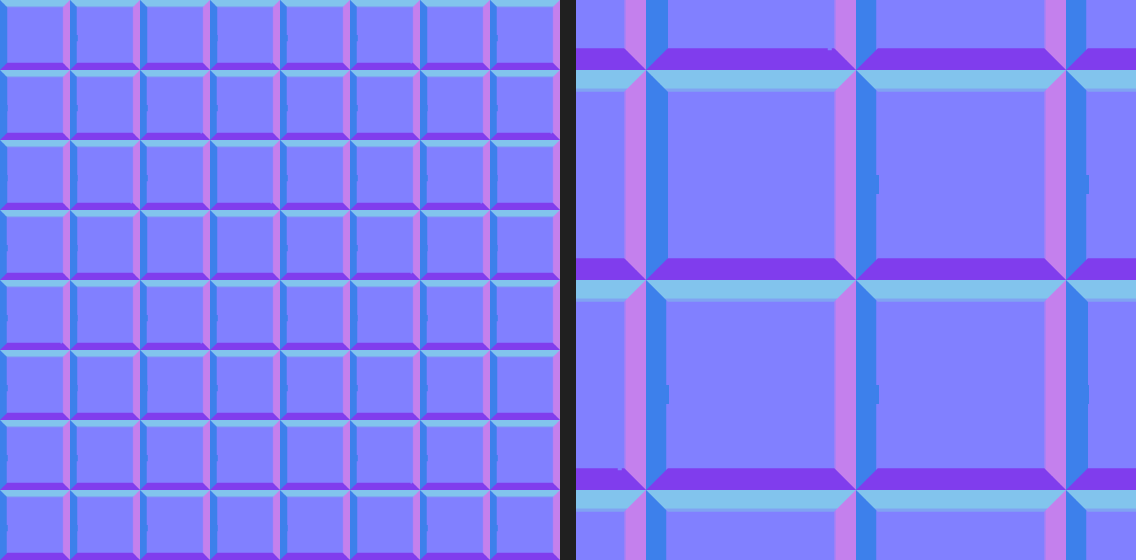
Left, the full canvas; right, a detail of the centre.
Give the GLSL for this texture map, as a WebGL 2 fragment shader.

```glsl
#version 300 es
precision highp float;
// Normal map of a square grid of bevelled tiles: flat faces with four mitred slopes.
// The nearest cell edge picks the slope; small hashed steps wear the inner rims.
// Supersampling smooths every edge, and cell ids wrap so the map tiles.

#define TILES 8.0          // repeats across and down
#define BEVEL 0.104        // slope width, in cells
#define LEFT_MIN 0.097     // narrow left slope
#define LEFT_MAX 0.105     // wide left slope
#define NUB_REACH 0.109    // left slope width at the nub
#define TOP_LIP 0.016      // soft band inside the top slope
#define RIGHT_LIP 0.008    // soft band inside the right slope
#define NICK_SIZE 0.010    // chip in the bottom rim
#define NICK_CHANCE 0.2
#define SAMPLES 4          // samples per pixel side

uniform vec2 u_resolution;
out vec4 outColor;

const vec3 FACE   = vec3(0.506, 0.502, 1.000);
const vec3 LEFT   = vec3(0.240, 0.500, 0.920);
const vec3 RIGHT  = vec3(0.770, 0.500, 0.930);
const vec3 BOTTOM = vec3(0.500, 0.240, 0.930);
const vec3 TOP    = vec3(0.510, 0.770, 0.930);
const vec3 TOP_RIM = vec3(0.500, 0.640, 0.950);

float hash(vec2 cell) {
    vec3 q = fract(cell.xyx * vec3(0.1031, 0.1030, 0.0973));
    q += dot(q, q.yzx + 33.33);
    return fract((q.x + q.y) * q.z);
}

// Left slope width: two widths by cell, plus a short nub near the middle
float leftWidth(float y, float variation) {
    float width = mix(LEFT_MIN, LEFT_MAX, step(0.55, variation));
    bool onNub = y > 0.41 && y < 0.50;
    return onNub && variation < 0.8 ? NUB_REACH : width;
}

// Bottom slope width: some cells have a tiny chip near the right corner
float bottomWidth(float x, float variation) {
    bool onNick = variation < NICK_CHANCE && abs(x - 0.875) < NICK_SIZE;
    return BEVEL + (onNick ? -NICK_SIZE : 0.0);
}

vec3 tileColor(vec2 uv) {
    vec2 grid = uv * TILES;
    vec2 cell = mod(floor(grid), TILES);
    vec2 p = fract(grid);
    vec2 opposite = 1.0 - p;
    float nearest = min(min(p.x, opposite.x), min(p.y, opposite.y));

    // Mitred slopes, chosen by the closest edge
    if (nearest == p.x)
        return p.x < leftWidth(p.y, hash(cell + 3.0)) ? LEFT : FACE;
    if (nearest == p.y)
        return p.y < bottomWidth(p.x, hash(cell + 17.0)) ? BOTTOM : FACE;
    if (nearest == opposite.x) {
        if (nearest < BEVEL - RIGHT_LIP) return RIGHT;
        return nearest < BEVEL ? mix(RIGHT, FACE, 0.45) : FACE;
    }
    if (nearest < BEVEL - TOP_LIP) return TOP;
    return nearest < BEVEL ? TOP_RIM : FACE;
}

void main() {
    // Average a regular grid of samples inside the pixel
    vec3 sum = vec3(0.0);
    for (int j = 0; j < SAMPLES; j++) {
        for (int i = 0; i < SAMPLES; i++) {
            vec2 offset = (vec2(i, j) + 0.5) / float(SAMPLES) - 0.5;
            sum += tileColor((gl_FragCoord.xy + offset) / u_resolution);
        }
    }
    outColor = vec4(sum / float(SAMPLES * SAMPLES), 1.0);
}
```
